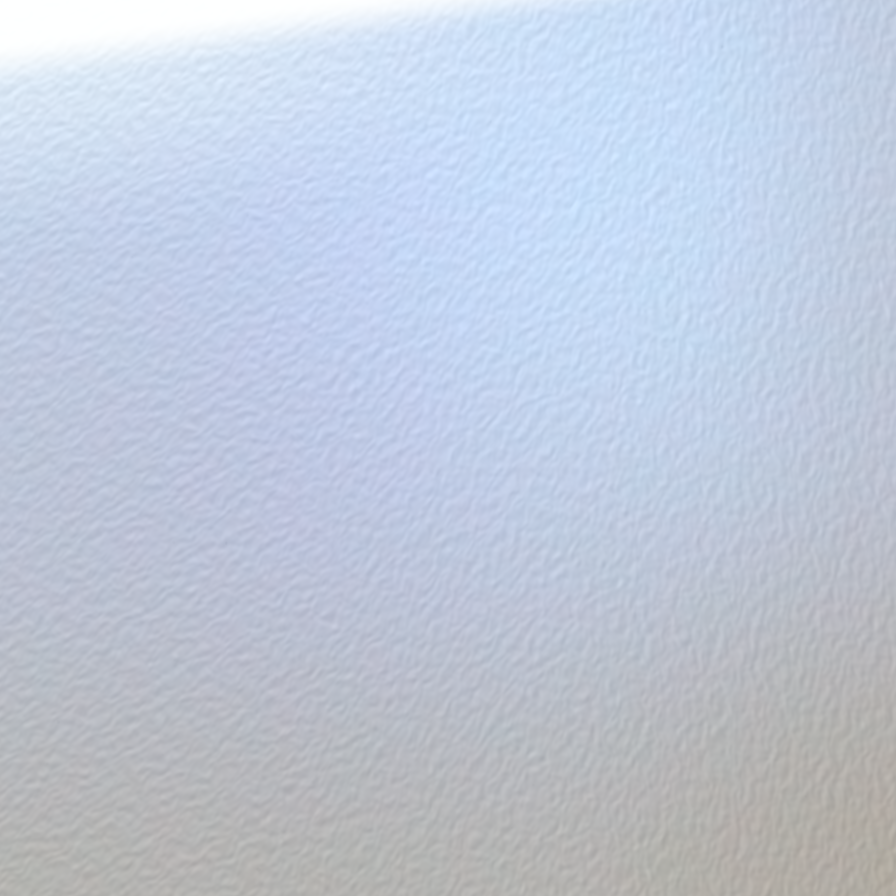
Write a Shadertoy shader that draws this texture.

```glsl
// Softly lit painted wall: a smooth cool-to-warm wash with a bright corner,
// embossed by fine stretched noise whose strokes steepen from left to right.
// The relief is the height difference across each stroke.

vec2 hashGradient(vec2 cell) {
    vec3 q = fract(vec3(cell.xyx) * vec3(0.1031, 0.1030, 0.0973));
    q += dot(q, q.yzx + 33.33);
    float angle = 6.2832 * fract((q.x + q.y) * q.z);
    return vec2(cos(angle), sin(angle));
}

float gradientNoise(vec2 p) {
    vec2 i = floor(p), f = p - i;
    vec2 u = f * f * f * (f * (f * 6.0 - 15.0) + 10.0);
    float a = dot(hashGradient(i), f);
    float b = dot(hashGradient(i + vec2(1, 0)), f - vec2(1, 0));
    float c = dot(hashGradient(i + vec2(0, 1)), f - vec2(0, 1));
    float d = dot(hashGradient(i + vec2(1, 1)), f - vec2(1, 1));
    return mix(mix(a, b, u.x), mix(c, d, u.x), u.y);
}

float plasterHeight(vec2 p) {
    return gradientNoise(p) + 0.4 * gradientNoise(p * vec2(2.1, 1.6) + 19.7);
}

// Blend three fixed stroke directions so the grain turns without shearing
float plasterRelief(vec2 uv) {
    vec2 wobble = vec2(gradientNoise(uv * 45.0), gradientNoise(uv * 45.0 + 71.0));
    vec2 p = uv + 0.004 * wobble;
    float turn = 2.0 * smoothstep(0.1, 1.0, uv.x + 0.12 * (0.5 - uv.y));
    float relief = 0.0, power = 0.0;
    for (int k = 0; k < 3; k++) {
        float weight = max(0.0, 1.0 - abs(turn - float(k)));
        float angle = 0.55 + 0.4 * float(k);
        vec2 along = vec2(cos(angle), sin(angle));
        vec2 across = vec2(-along.y, along.x);
        vec2 q = vec2(dot(p, along) * 62.0, dot(p, across) * 118.0) + 37.0 * float(k);
        vec2 lightStep = vec2(0.08, 0.28);
        relief += weight * (plasterHeight(q - lightStep) - plasterHeight(q + lightStep));
        power += weight * weight;
    }
    return relief * inversesqrt(power);
}

vec3 wallWash(vec2 uv) {
    // Warm grey at the foot, periwinkle in the middle, pale blue above
    vec3 color = mix(vec3(0.705, 0.70, 0.685), vec3(0.735, 0.765, 0.835),
                     smoothstep(-0.05, 0.47, uv.y));
    color = mix(color, vec3(0.765, 0.83, 0.93), smoothstep(0.38, 0.95, uv.y));

    // Blue glow and a lavender band beside it
    vec2 glow = (uv - vec2(0.66, 0.78)) * vec2(3.4, 2.7);
    color = mix(color, vec3(0.785, 0.885, 0.99), 0.75 * exp(-dot(glow, glow)));
    vec2 lavender = (uv - vec2(0.38, 0.60)) * vec2(4.5, 2.6);
    color += vec3(0.0, -0.005, 0.025) * exp(-dot(lavender, lavender));

    // Dim right side, browner towards the lower corner
    color = mix(color, vec3(0.73, 0.74, 0.78), 0.5 * smoothstep(0.75, 1.1, uv.x));
    float brown = smoothstep(0.55, 1.1, uv.x) * smoothstep(0.55, 0.0, uv.y);
    return mix(color, vec3(0.68, 0.645, 0.59), 0.75 * brown);
}

void mainImage(out vec4 fragColor, in vec2 fragCoord) {
    vec2 uv = fragCoord / iResolution.xy;
    vec3 color = wallWash(uv);

    // Faint colour blotches
    color += vec3(0.010, -0.004, 0.006) * gradientNoise(uv * 14.0 + 5.0);
    color += vec3(-0.008, 0.004, 0.008) * gradientNoise(uv * 30.0 + 50.0);

    // Slanted overexposed edge with a pale halo below it
    float edge = uv.y - 0.94 - 0.13 * uv.x;
    float halo = smoothstep(-0.24, 0.0, edge) * smoothstep(0.85, 0.1, uv.x);
    float burn = smoothstep(-0.045, 0.012, edge);
    color = mix(color, vec3(0.89, 0.94, 0.975), 0.75 * halo);
    color = mix(color, vec3(0.995, 1.0, 1.0), burn);

    // Fine relief and a few scattered pits
    float relief = plasterRelief(uv);
    float pits = smoothstep(0.52, 0.70, gradientNoise(uv * 85.0 + 11.0));
    float shade = 0.046 * relief * (1.0 + 0.8 * pits) - 0.015 * pits;
    color += shade * (1.0 - 0.95 * burn) * vec3(1.0, 0.98, 0.93);

    fragColor = vec4(clamp(color, 0.0, 1.0), 1.0);
}
```
